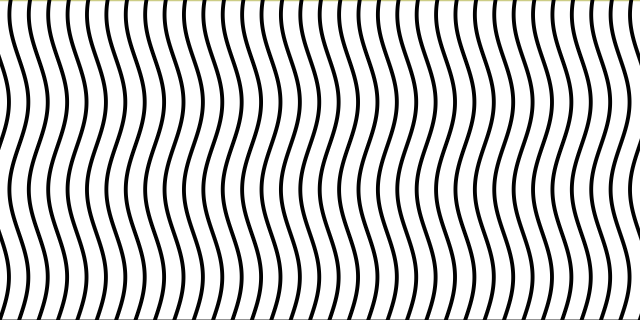
A Shadertoy shader for this pattern:

```glsl
// Evenly spaced black wavy lines running down a white ground.
// Each line is one sine curve repeated across; its sideways distance is
// divided by the local slope so that the stroke keeps a constant width.

#define LINES_ACROSS 33.0
#define WAVES_DOWN 1.829
#define WAVE_START 0.0456      // depth of the first leftmost bend
#define AXIS_OFFSET 0.973      // axis of the first line, in spacings
#define AMPLITUDE 0.0296
#define LINE_WIDTH 0.0121
#define TOP_EDGE 0.0039
#define BOTTOM_EDGE 0.0025
#define INK vec3(0.005)
#define PAPER vec3(1.0)
#define TOP_COLOR vec3(0.80, 0.80, 0.52)
#define BOTTOM_COLOR vec3(0.47)

const float TAU = 6.2831853;

// Coverage of a shape from its signed distance, negative inside
float coverage(float dist, float pixel) {
    return clamp(0.5 - dist / pixel, 0.0, 1.0);
}

// Signed distance to the nearest wavy line; depth is measured from the top
float wavyLines(float x, float depth, float spacing) {
    float angle = TAU * WAVES_DOWN * (depth - WAVE_START);
    float sway = -AMPLITUDE * cos(angle);
    float slope = AMPLITUDE * TAU * WAVES_DOWN * sin(angle);
    float cell = fract((x - sway) / spacing - AXIS_OFFSET + 0.5) - 0.5;
    return abs(cell) * spacing / sqrt(1.0 + slope * slope) - 0.5 * LINE_WIDTH;
}

void mainImage(out vec4 fragColor, in vec2 fragCoord) {
    float pixel = 1.0 / iResolution.y;
    vec2 p = fragCoord * pixel;
    float depth = 1.0 - p.y;
    float spacing = iResolution.x * pixel / LINES_ACROSS;

    // Thin tinted borders on the ground
    vec3 color = PAPER;
    color = mix(color, TOP_COLOR, coverage(depth - TOP_EDGE, pixel));
    color = mix(color, BOTTOM_COLOR, coverage(p.y - BOTTOM_EDGE, pixel));

    // Wavy strokes
    color = mix(color, INK, coverage(wavyLines(p.x, depth, spacing), pixel));

    fragColor = vec4(color, 1.0);
}
```
